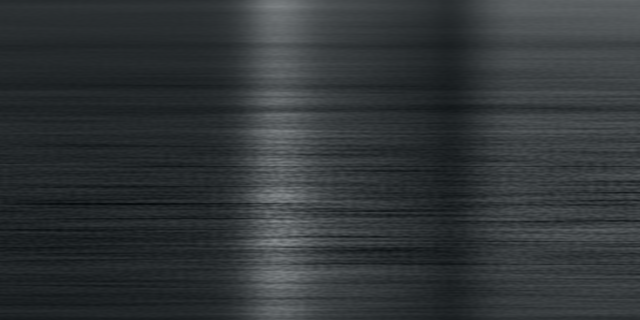
This texture is drawn by a Shadertoy shader. Its source:

```glsl
// Dark brushed metal with a soft vertical sheen and a shallow band of sharp focus.

const float BASE_LIGHT   = 0.152;  // unlit metal
const float SHEEN_X      = 0.430;  // centre of the bright vertical reflection
const float SHEEN_LIGHT  = 0.185;
const float SHEEN_LEFT   = 0.048;  // falloff widths on either side
const float SHEEN_RIGHT  = 0.056;
const float TAIL_X       = 0.510;  // wide, faint glow beside the sheen
const float TAIL_WIDTH   = 0.120;
const float TAIL_LIGHT   = 0.085;
const float SHADE_X      = 0.708;  // dark fold before the right panel
const float SHADE_WIDTH  = 0.035;
const float SHADE_DEPTH  = 0.024;
const float PANEL_LOW    = 0.080;  // right panel light, bottom and top
const float PANEL_HIGH   = 0.160;
const float FOCUS_Y      = 0.320;  // height of the sharpest brushing
const float COARSE_GAIN  = 0.17;
const float MEDIUM_GAIN  = 0.18;
const float FINE_GAIN    = 0.30;
const float SCRATCH_GAIN = 0.38;   // sparse dark hairlines
const float GRAIN_GAIN   = 0.25;
const vec4  STREAK_Y     = vec4(0.660, 0.730, 0.855, 0.325); // dark horizontal streaks
const vec4  STREAK_WIDTH = vec4(0.016, 0.012, 0.018, 0.006);
const vec4  STREAK_DEPTH = vec4(0.15, 0.12, 0.12, 0.14);
const vec3  TINT         = vec3(-0.016, 0.002, 0.011);

float bell(float x, float center, float width) {
    float d = (x - center) / width;
    return exp(-d * d);
}

// Unit gradient for a lattice cell, from an integer hash.
vec2 gradient(ivec2 cell) {
    uint h = uint(cell.x) * 1597334677u ^ uint(cell.y) * 3812015801u;
    h = (h ^ (h >> 15)) * 2246822519u;
    h = (h ^ (h >> 13)) * 3266489917u;
    h ^= h >> 16;
    float angle = float(h & 65535u) * 6.28318 / 65536.0;
    return vec2(cos(angle), sin(angle));
}

float gradientNoise(vec2 p) {
    vec2 f = fract(p);
    ivec2 i = ivec2(floor(p));
    vec2 u = f * f * f * (f * (f * 6.0 - 15.0) + 10.0);
    float a = dot(gradient(i), f);
    float b = dot(gradient(i + ivec2(1, 0)), f - vec2(1, 0));
    float c = dot(gradient(i + ivec2(0, 1)), f - vec2(0, 1));
    float d = dot(gradient(i + ivec2(1, 1)), f - vec2(1, 1));
    return mix(mix(a, b, u.x), mix(c, d, u.x), u.y) * 1.4;
}

// Smooth reflected light, without any brushing.
float reflection(vec2 uv) {
    float light = BASE_LIGHT + 0.030 * smoothstep(0.7, 1.0, uv.y);
    light -= 0.014 * bell(uv.x, 0.0, 0.25) * (1.0 - uv.y);

    float width = uv.x < SHEEN_X ? SHEEN_LEFT : SHEEN_RIGHT;
    float lift = 0.94 + 0.14 * bell(uv.y, 1.0, 0.12) + 0.08 * bell(uv.y, 0.35, 0.25);
    light += SHEEN_LIGHT * lift * bell(uv.x, SHEEN_X, width);
    light += TAIL_LIGHT * bell(uv.x, TAIL_X, TAIL_WIDTH);

    light -= SHADE_DEPTH * bell(uv.x, SHADE_X, SHADE_WIDTH);
    float panel = mix(PANEL_LOW, PANEL_HIGH, smoothstep(0.05, 0.95, uv.y));
    light += panel * smoothstep(0.69, 0.81, uv.x);
    return light;
}

// Horizontal brush marks; fine layers fade away from the focal height.
float brushing(vec2 uv) {
    float reach = uv.y > FOCUS_Y ? 0.34 : 0.30;
    float focus = bell(uv.y, FOCUS_Y, reach);
    float marks = COARSE_GAIN * gradientNoise(uv * vec2(0.9, 13.0) + 3.7);
    marks += MEDIUM_GAIN * mix(0.45, 1.0, focus) * gradientNoise(uv * vec2(1.7, 43.0) + 17.3);

    float fine = gradientNoise(uv * vec2(2.8, 87.0) + 41.1);
    fine += 0.9 * gradientNoise(uv * vec2(6.0, 137.0) + 73.9);
    marks += FINE_GAIN * mix(0.06, 0.9, focus) * fine;

    float hairline = gradientNoise(uv * vec2(2.2, 111.0) + 95.2);
    marks -= SCRATCH_GAIN * focus * smoothstep(0.25, 0.75, hairline);

    float grain = gradientNoise(uv * vec2(95.0, 149.0) + 131.7);
    marks += GRAIN_GAIN * mix(0.12, 0.9, focus) * grain;

    for (int i = 0; i < 4; i++) {
        float sway = 0.006 * gradientNoise(vec2(uv.x * 2.5, float(i) * 5.3 + 0.4));
        marks -= STREAK_DEPTH[i] * bell(uv.y + sway, STREAK_Y[i], STREAK_WIDTH[i]);
    }
    return marks;
}

void mainImage(out vec4 fragColor, in vec2 fragCoord) {
    vec2 uv = fragCoord / iResolution.xy;
    float light = reflection(uv) * max(0.3, 1.0 + brushing(uv));

    // Thin darkening along the lower rim
    light *= mix(0.85, 1.0, smoothstep(0.0, 0.025, uv.y));
    fragColor = vec4(clamp(vec3(light) + TINT, 0.0, 1.0), 1.0);
}
```
